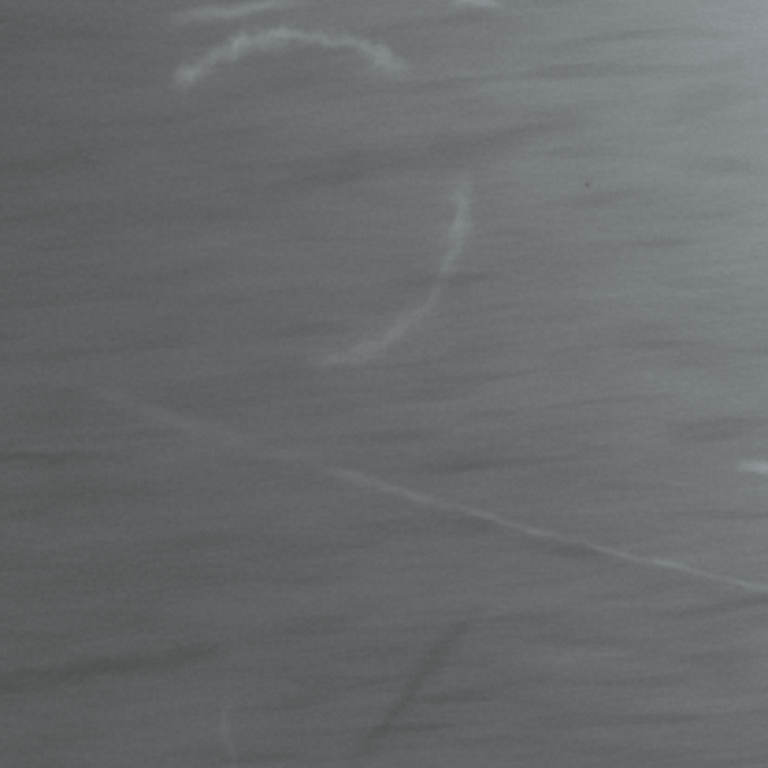
Write a Shadertoy shader that draws this texture.

```glsl
// Draws a dull grey sheet with brushed streaks, a worn ring and a long pale crease.

const vec3 SHADE_GREY = vec3(0.340, 0.346, 0.348);
const vec3 LIGHT_GREY = vec3(0.542, 0.564, 0.575);

vec2 hashGradient(vec2 cell) {
    vec3 h = fract(cell.xyx * vec3(0.1031, 0.1030, 0.0973));
    h += dot(h, h.yzx + 33.33);
    float angle = 6.2832 * fract((h.x + h.y) * h.z);
    return vec2(cos(angle), sin(angle));
}

// Gradient noise, roughly -1 to 1
float gradientNoise(vec2 p) {
    vec2 i = floor(p), f = fract(p);
    vec2 u = f * f * f * (f * (f * 6.0 - 15.0) + 10.0);
    float a = dot(hashGradient(i), f);
    float b = dot(hashGradient(i + vec2(1, 0)), f - vec2(1, 0));
    float c = dot(hashGradient(i + vec2(0, 1)), f - vec2(0, 1));
    float d = dot(hashGradient(i + vec2(1, 1)), f - vec2(1, 1));
    return 1.4 * mix(mix(a, b, u.x), mix(c, d, u.x), u.y);
}

float fbm(vec2 p, int octaves) {
    float sum = 0.0, amplitude = 0.6;
    for (int i = 0; i < octaves; i++) {
        sum += amplitude * gradientNoise(p);
        p = p * 2.03 + 17.3;
        amplitude *= 0.55;
    }
    return sum;
}

float softLine(float dist, float width) {
    return exp(-dist * dist / (width * width));
}

// Soft stroke from a to b that fades at both ends
float stroke(vec2 p, vec2 a, vec2 b, float width) {
    vec2 ab = b - a;
    float t = clamp(dot(p - a, ab) / dot(ab, ab), 0.0, 1.0);
    float taper = 0.35 + 0.65 * sin(3.1416 * t);
    return taper * softLine(length(p - a - ab * t), width);
}

// Window that is 1 near the centre angle and fades outside halfSpan
float arcWindow(float angle, float centre, float halfSpan) {
    return 1.0 - smoothstep(halfSpan * 0.75, halfSpan, abs(angle - centre));
}

float lighting(vec2 p) {
    return 0.357 + 0.02 * p.x + 0.056 * p.x * p.x
         + 0.014 * p.y + 0.125 * p.x * pow(p.y, 1.3);
}

// Near-horizontal brushing, rising slightly to the right
float brushing(vec2 p, float slope) {
    vec2 q = vec2(p.x, p.y - slope * p.x);
    q.y += 0.010 * gradientNoise(p * vec2(3.0, 5.0));
    float broad = fbm(q * vec2(2.4, 13.0) + 4.0, 3);
    float fine = fbm(q * vec2(9.0, 60.0) + 31.0, 3);
    float dark = smoothstep(0.12, 0.6, gradientNoise(q * vec2(6.0, 44.0) + 9.0));
    float strength = 0.55 + 0.45 * smoothstep(0.15, 0.7, p.x);
    return 0.027 * broad + strength * (0.023 * fine - 0.021 * dark);
}

// Ring whose edge crumbles in places
float wornRing(vec2 p, vec2 centre, float radius) {
    vec2 d = p - centre;
    float angle = atan(d.y, d.x);
    float wobble = 0.016 * fbm(p * 16.0, 2) + 0.010 * fbm(p * 48.0, 2);
    float dist = length(d) - radius + wobble;
    float upper = arcWindow(angle, 1.63, 0.85);
    float lower = arcWindow(angle, -0.68, 0.92);
    float patches = clamp(0.8 + 0.8 * fbm(p * 26.0, 2), 0.1, 1.4);
    float core = softLine(dist, 0.011) * (0.080 * upper + 0.048 * lower);
    float halo = softLine(dist + 0.008, 0.024) * (0.018 * upper + 0.010 * lower);
    return core * patches + halo;
}

float crease(vec2 p) {
    float x = p.x - 0.1;
    float y = 0.5 - 0.37 * x + 0.085 * x * x + 0.008 * fbm(vec2(p.x * 14.0, 2.3), 3);
    float width = mix(0.014, 0.0045, smoothstep(0.1, 0.75, p.x));
    float gaps = clamp(0.75 + 1.1 * fbm(vec2(p.x * 14.0, 7.4), 2), 0.15, 1.4);
    float line = softLine(p.y - y, width) * gaps * smoothstep(0.06, 0.18, p.x);
    float shadow = softLine(p.y - y + 0.016, 0.013) * smoothstep(0.3, 0.8, p.x);
    return mix(0.030, 0.062, smoothstep(0.2, 0.75, p.x)) * line - 0.018 * shadow;
}

float scuffs(vec2 p) {
    vec2 q = p + 0.012 * vec2(fbm(p * 19.0, 2), fbm(p * 21.0 + 8.0, 2));
    float pale = 0.075 * stroke(q, vec2(0.23, 0.973), vec2(0.40, 1.0), 0.010)
               + 0.090 * stroke(q, vec2(0.59, 1.004), vec2(0.65, 0.993), 0.006)
               + 0.090 * stroke(q, vec2(0.96, 0.396), vec2(1.04, 0.385), 0.007)
               + 0.030 * stroke(q, vec2(0.293, 0.09), vec2(0.302, 0.0), 0.006)
               + 0.028 * stroke(q, vec2(0.65, 0.14), vec2(0.83, 0.15), 0.010);
    float dark = 0.032 * stroke(q, vec2(0.32, 0.75), vec2(0.74, 0.835), 0.018)
               + 0.030 * stroke(q, vec2(0.62, 0.21), vec2(0.46, 0.0), 0.013)
               + 0.034 * stroke(q, vec2(-0.1, 0.408), vec2(0.18, 0.404), 0.007)
               + 0.034 * stroke(q, vec2(-0.1, 0.105), vec2(0.28, 0.145), 0.013)
               + 0.080 * stroke(p, vec2(0.762, 0.758), vec2(0.767, 0.760), 0.004);
    return pale - dark;
}

void mainImage(out vec4 fragColor, in vec2 fragCoord) {
    vec2 p = fragCoord / iResolution.xy;
    float grain = 0.012 * gradientNoise(p * 207.0) + 0.010 * gradientNoise(p * vec2(93.0, 131.0));

    float tone = lighting(p) + brushing(p, 0.07) + wornRing(p, vec2(0.39, 0.74), 0.215)
               + crease(p) + scuffs(p) + grain;

    // Brighter areas turn slightly cooler
    vec3 colour = mix(SHADE_GREY, LIGHT_GREY, (tone - 0.345) / 0.215);
    fragColor = vec4(clamp(colour, 0.0, 1.0), 1.0);
}
```
